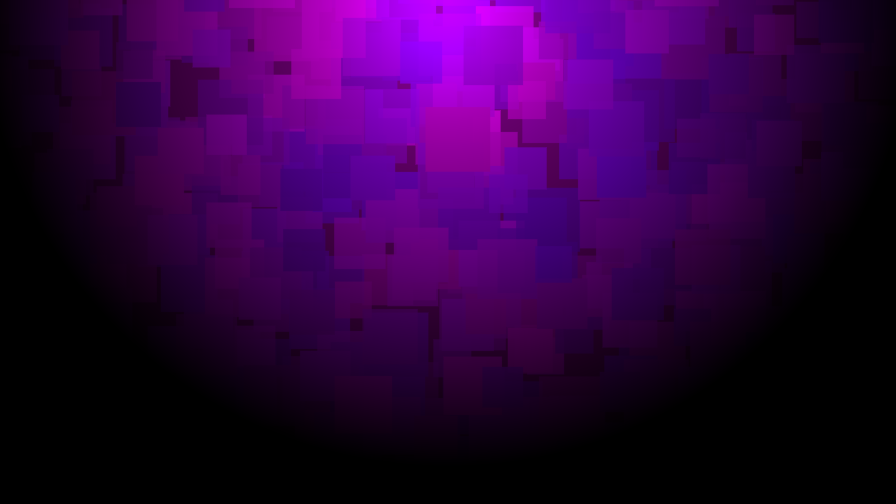
This background is drawn by a Shadertoy shader. Its source:

```glsl
// Overlapping magenta and violet squares under a round light from the top centre.
// Jittered grids of squares are painted in layers, tinted by soft colour patches,
// then dimmed linearly with distance from the light.

vec3 hash3(vec2 cell, float layer) {
    vec3 q = fract(vec3(cell, layer) * vec3(0.1031, 0.1130, 0.0973));
    q += dot(q, q.yzx + 33.33);
    return fract((q.xxy + q.yzz) * q.zyx);
}

float patchAt(vec2 p, vec2 center, float radius) {
    vec2 d = (p - center) / radius;
    return exp(-dot(d, d));
}

// Positive leans to magenta, negative to violet
float tintBias(vec2 p) {
    float magenta = patchAt(p, vec2(-0.30, -0.11), 0.13)
                  + patchAt(p, vec2(0.01, -0.29), 0.08)
                  + patchAt(p, vec2(0.15, -0.14), 0.08)
                  + patchAt(p, vec2(-0.10, -0.53), 0.09)
                  + patchAt(p, vec2(0.16, -0.65), 0.10);
    float violet = patchAt(p, vec2(-0.05, -0.09), 0.09)
                 + patchAt(p, vec2(-0.22, -0.42), 0.11)
                 + patchAt(p, vec2(0.20, -0.45), 0.12)
                 + patchAt(p, vec2(0.36, -0.20), 0.16)
                 + patchAt(p, vec2(-0.02, -0.40), 0.05);
    return 0.55 * (magenta - violet) - 0.12 * p.x;
}

float squareMask(vec2 p, float halfSize, float pixel) {
    vec2 d = abs(p) - halfSize;
    return 1.0 - smoothstep(-0.5 * pixel, 0.5 * pixel, max(d.x, d.y));
}

vec3 paintSquares(vec2 p, float pixel) {
    const vec3 magenta = vec3(0.95, 0.0, 1.01);
    const vec3 violet = vec3(0.56, 0.0, 1.06);
    const float spacing = 0.13;
    vec3 color = vec3(0.55, 0.0, 0.58);

    for (int layer = 0; layer < 4; layer++) {
        float id = float(layer) + 1.0;
        vec2 shift = spacing * vec2(0.37, 0.59) * id;
        vec2 home = floor((p + shift) / spacing);
        for (int y = -1; y <= 1; y++)
        for (int x = -1; x <= 1; x++) {
            vec2 cell = home + vec2(x, y);
            vec3 place = hash3(cell, id);
            vec3 look = hash3(cell + 57.0, id + 9.0);
            vec2 center = (cell + 0.5 + 0.9 * (place.xy - 0.5)) * spacing - shift;
            float halfSize = mix(0.036, 0.066, place.z);
            float hue = clamp(0.15 + 0.75 * look.x + tintBias(center), 0.0, 1.0);
            vec3 tint = mix(violet, magenta, hue) * mix(0.86, 1.06, look.y);
            float opacity = mix(0.70, 0.96, look.z);
            color = mix(color, tint, opacity * squareMask(p - center, halfSize, pixel));
        }
    }
    return color;
}

void mainImage(out vec4 fragColor, in vec2 fragCoord) {
    // Height units, measured from the top centre
    vec2 p = (fragCoord - vec2(0.5, 1.0) * iResolution.xy) / iResolution.y;
    float pixel = 1.5 / iResolution.y;

    // Light fading to black, with a brighter core
    float light = max(1.0 - 1.08 * length(p), 0.0);
    vec3 color = paintSquares(p, pixel) * light;
    color += vec3(0.08, 0.0, 0.16) * patchAt(p, vec2(-0.02, 0.0), 0.16);

    fragColor = vec4(clamp(color, 0.0, 1.0), 1.0);
}
```
